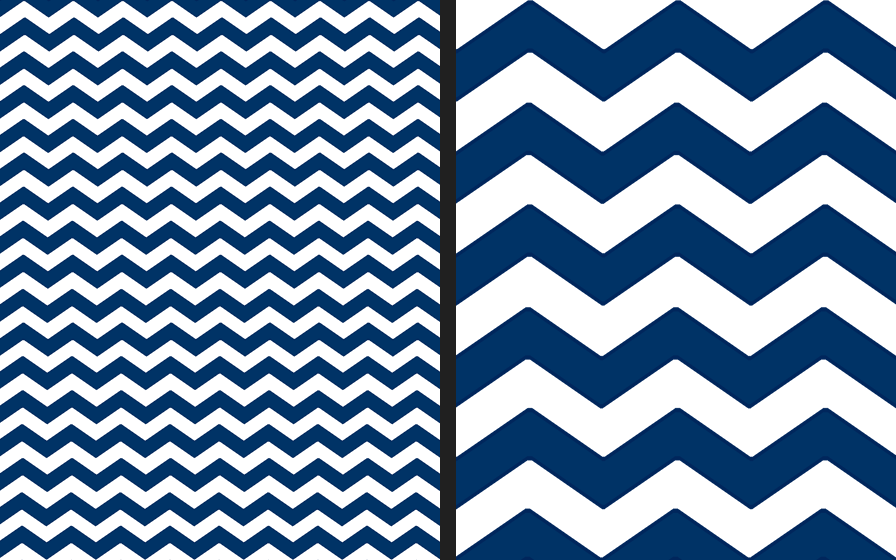
Left: the whole. Right: its middle third, enlarged.
This pattern is drawn by a WebGL 1 fragment shader. Its source:

```glsl
precision highp float;
// Navy and white chevron stripes with slight skew and per-row drift.

uniform vec2 u_resolution;

// Lengths are fractions of the canvas height.
const float ZIG_WIDTH = 0.0880;      // peak to peak across
const float ROW_PITCH = 0.06059;     // stripe to stripe down
const float ZIG_HEIGHT = 0.0304;     // peak to valley
const float STRIPE_HEIGHT = 0.0312;  // vertical stripe thickness
const float FIRST_PEAK_X = 0.0439;
const float FIRST_PEAK_DEPTH = 0.0299;
const float SKEW = 0.005;            // leftward drift per unit of depth
const float TIP_BLUNTING = 0.03;
const float RIM_WIDTH = 0.0021;
const vec2 ROW_JITTER = vec2(0.0010, 0.0007);

const vec3 WHITE = vec3(1.0);
const vec3 NAVY = vec3(0.0, 0.20, 0.40);
const vec3 DARK_NAVY = vec3(0.0, 0.15, 0.36);

vec2 hash21(float n) {
  vec3 p = fract(vec3(n) * vec3(0.1031, 0.1030, 0.0973));
  p += dot(p, p.yzx + 33.33);
  return fract((p.xx + p.yz) * p.zy);
}

// Triangle wave: 0 at peaks, 1 at valleys, with slightly blunt tips.
float zigzag(float x, float width, float blunting) {
  float wave = 2.0 * abs(fract(x / width + 0.5) - 0.5);
  return clamp(wave, blunting, 1.0 - 0.5 * blunting);
}

// Depth below the middle of the first stripe, following the chevrons.
float stripeDepth(vec2 p) {
  float x = p.x - FIRST_PEAK_X + SKEW * p.y;
  float drop = ZIG_HEIGHT * zigzag(x, ZIG_WIDTH, TIP_BLUNTING);
  return p.y - drop - FIRST_PEAK_DEPTH - 0.5 * STRIPE_HEIGHT;
}

// Signed distance to the nearest stripe, negative inside.
float stripeDistance(vec2 p) {
  float row = floor(stripeDepth(p) / ROW_PITCH + 0.5);
  vec2 offset = (hash21(row + 17.0) - 0.5) * 2.0 * ROW_JITTER;
  float fromMiddle = abs(stripeDepth(p - offset) - row * ROW_PITCH);
  float slope = 2.0 * ZIG_HEIGHT / ZIG_WIDTH;
  return (fromMiddle - 0.5 * STRIPE_HEIGHT) / sqrt(1.0 + slope * slope);
}

// Antialiased coverage of the region where the distance is negative.
float coverage(float dist, float pixel) {
  return clamp(0.5 - dist / pixel, 0.0, 1.0);
}

void main() {
  float pixel = 1.0 / u_resolution.y;
  vec2 p = gl_FragCoord.xy * pixel;
  p.y = 1.0 - p.y;

  float dist = stripeDistance(p);

  // Stripe body with a thin darker rim.
  vec3 stripe = mix(DARK_NAVY, NAVY, coverage(dist + RIM_WIDTH, pixel));
  vec3 color = mix(WHITE, stripe, coverage(dist, pixel));
  gl_FragColor = vec4(color, 1.0);
}
```
